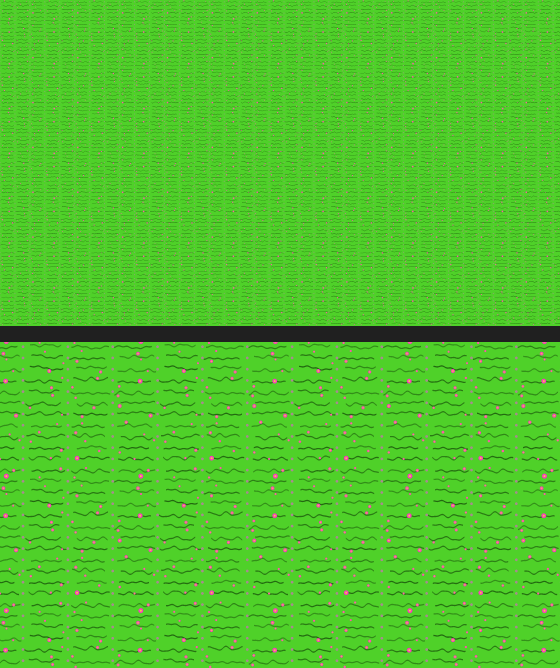
Top, the full canvas; bottom, a detail of the centre.
This pattern is drawn by a WebGL 1 fragment shader. Its source:

```glsl
precision highp float;
// Bright green meadow of thin wavy grass strokes and tiny pink flowers, in blocks of three by three cells.

uniform vec2 u_resolution;

float hash(float n) {
  return fract(sin(n * 127.1 + 11.7) * 43758.5453);
}

// Four thin strokes per cell, each with its own wave, height, length and strength.
float grassStrokes(vec2 p, float cellId) {
  float row = floor(p.y * 4.0);
  float seed = cellId * 4.0 + row;
  float wave = mix(0.010, 0.038, hash(seed + 2.0))
             * sin(p.x * mix(7.0, 20.0, hash(seed + 103.0)) + 6.283 * hash(seed + 209.0))
             + 0.012 * sin(p.x * 31.0 + seed * 2.0);
  float middle = (row + mix(0.34, 0.66, hash(seed + 307.0))) / 4.0;
  float start = mix(0.03, 0.20, hash(seed + 421.0));
  float end = mix(0.80, 0.98, hash(seed + 533.0));
  float strength = mix(0.55, 1.0, hash(seed + 601.0));
  return strength * step(abs(p.y - middle - wave), 0.0145) * step(start, p.x) * step(p.x, end);
}

vec3 meadow(vec2 position) {
  vec2 block = mod(position, 3.0);
  vec2 cell = floor(block);
  vec2 p = fract(block);
  float cellId = cell.x + 3.0 * cell.y;
  vec3 color = mix(vec3(0.31, 0.82, 0.16), vec3(0.13, 0.40, 0.06), grassStrokes(p, cellId));

  // Pale specks along the vertical seam.
  vec2 speck = vec2(abs(fract(p.x + 0.5) - 0.5), (fract(p.y * 4.0) - 0.5) / 4.0);
  color = mix(color, vec3(0.66, 0.54, 0.56), step(length(speck), 0.030));

  // Flowers with yellow centers, one in each horizontal band.
  for (int i = 0; i < 5; i++) {
    float seed = cellId * 5.0 + float(i);
    vec2 center = vec2(mix(0.06, 0.94, hash(seed + 651.0)),
                       (float(i) + mix(0.28, 0.72, hash(seed + 767.0))) / 5.0);
    float size = hash(seed + 883.0);
    float radius = mix(0.023, 0.056, size * size);
    float d = length(p - center);
    color = mix(color, vec3(0.98, 0.22, 0.76), step(d, radius));
    color = mix(color, vec3(0.98, 0.74, 0.30), step(d, radius * 0.45));
  }
  return color;
}

void main() {
  float cellsPerPixel = 37.46 / u_resolution.x;
  vec3 sum = vec3(0.0);

  // Average a 5 by 5 grid of samples to smooth the fine details.
  for (int j = 0; j < 5; j++) {
    for (int i = 0; i < 5; i++) {
      vec2 pixel = gl_FragCoord.xy + (vec2(float(i), float(j)) - 2.0) / 5.0;
      vec2 fromTop = vec2(pixel.x, u_resolution.y - pixel.y);
      sum += meadow(fromTop * cellsPerPixel);
    }
  }
  gl_FragColor = vec4(sum / 25.0, 1.0);
}
```
